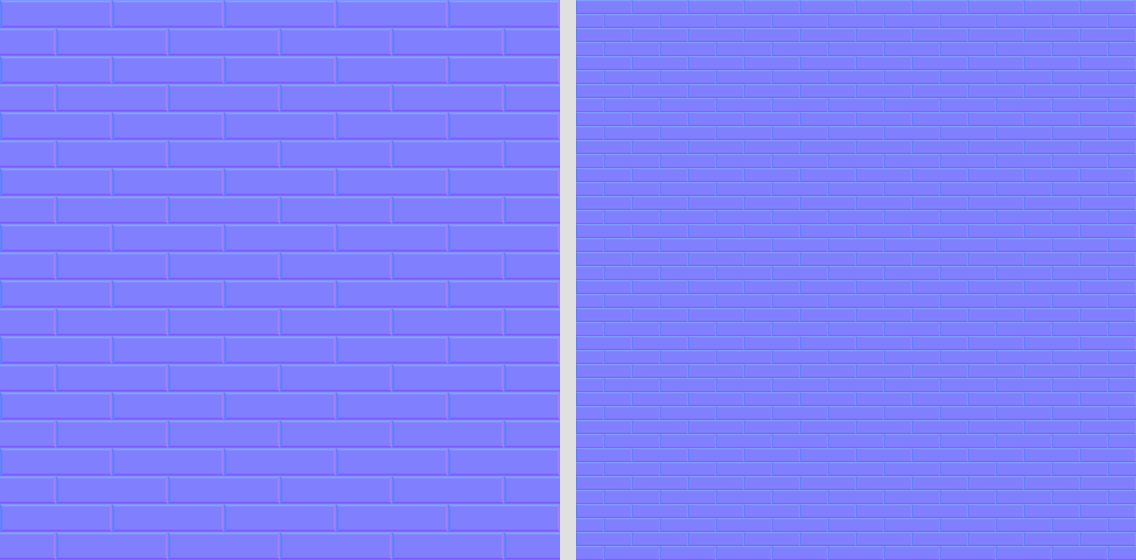
Left, the tile; right, the same tile 2 across and 2 down.
Give the GLSL for this texture map, as a three.js fragment shader.

```glsl
// Tangent-space normal map of a running-bond brick wall, 5 bricks by 20 courses.
// Each brick has a rounded, mitred bevel: the distance to its nearest edge gives
// the slope, and that edge's outward direction gives the tilt of the normal.
varying vec2 vUv;

const vec2 BRICK_COUNT = vec2(5.0, 20.0);
const float BEVEL_WIDTH = 0.0049;
const float BEVEL_SLOPE = 0.30;
const float MITRE_SOFTNESS = 0.0008;

// Offset from the brick centre in canvas units; even courses shift by half a brick
vec2 brickOffset(vec2 uv, vec2 count) {
  vec2 cell = uv * count;
  float course = floor(cell.y);
  cell.x += 0.5 * (1.0 - mod(course, 2.0));
  return (fract(cell) - 0.5) / count;
}

// Steepness of a smooth bevel: zero at both ends, one in the middle
float bevelProfile(float edgeDistance, float width) {
  float t = clamp(edgeDistance / width, 0.0, 1.0);
  return 4.0 * t * (1.0 - t);
}

// Direction towards the nearest edge, blended softly along the corner mitre
vec2 outwardDirection(vec2 offset, vec2 edgeDistance, float softness) {
  float horizontalEdge = smoothstep(-softness, softness, edgeDistance.x - edgeDistance.y);
  return sign(offset) * vec2(1.0 - horizontalEdge, horizontalEdge);
}

vec3 brickNormal(vec2 uv, vec2 count) {
  vec2 offset = brickOffset(uv, count);
  vec2 edgeDistance = 0.5 / count - abs(offset);
  float nearest = min(edgeDistance.x, edgeDistance.y);
  float slope = BEVEL_SLOPE * bevelProfile(nearest, BEVEL_WIDTH);
  vec2 tilt = slope * outwardDirection(offset, edgeDistance, MITRE_SOFTNESS);
  return normalize(vec3(tilt, 1.0));
}

void main() {
  // Pack the normal from -1..1 into 0..1
  vec3 normal = brickNormal(vUv, BRICK_COUNT);
  gl_FragColor = vec4(normal * 0.5 + 0.5, 1.0);
}
```
